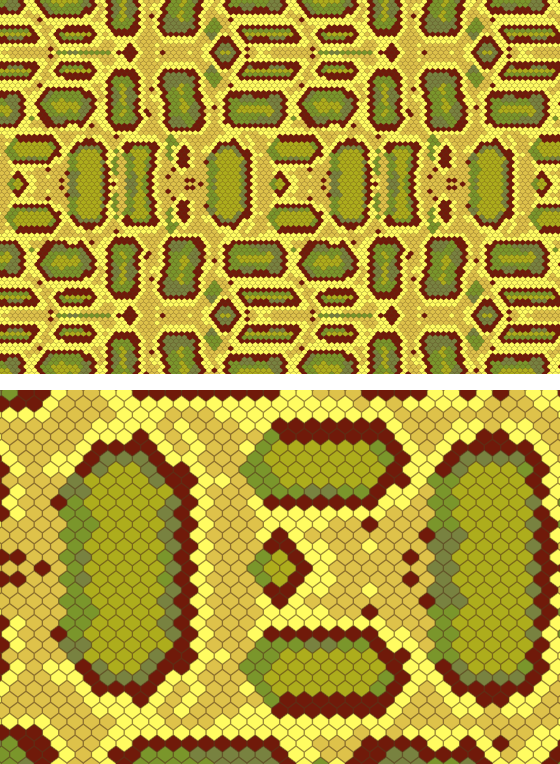
Top: the whole. Bottom: its middle third, enlarged.
Reproduce this pattern procedurally as a Shadertoy shader.

```glsl
// Snakeskin: hexagonal scales coloured by mirrored, tiled rows of dark-rimmed green blotches.

// Lengths are in 1/512 of the canvas height.
const float UNITS = 512.0;
const vec2 TILE = vec2(358.5, 360.0);
const vec2 CELL = TILE / vec2(48.0, 36.0);   // pitch of one of two interleaved scale grids
const vec2 GRID_PHASE = vec2(6.0, 0.0);
const float MIRROR_Y = 440.0;
const float RIM = 7.0;

const vec3 TAN = vec3(0.87, 0.76, 0.29);
const vec3 YELLOW = vec3(1.0, 0.99, 0.38);
const vec3 BROWN = vec3(0.44, 0.10, 0.04);
const vec3 OLIVE = vec3(0.47, 0.51, 0.25);
const vec3 MOSS = vec3(0.48, 0.59, 0.17);
const vec3 CORE = vec3(0.68, 0.68, 0.11);
const vec3 SEAM = vec3(0.33, 0.22, 0.10);

// Blotches: centre and half size; form: corner cut, waist pinch, skew.
const vec4 RINGED[9] = vec4[9](
    vec4(90, 73, 40, 28), vec4(169, 65, 27, 42), vec4(249, 64, 32, 44),
    vec4(348, 78, 43, 25), vec4(105, 24, 31, 12), vec4(369, 26, 42, 13),
    vec4(175, 0, 14, 12), vec4(308, 0, 24, 20), vec4(251, 143, 7, 18));
const vec3 RINGED_FORM[9] = vec3[9](
    vec3(18, 0, 0), vec3(14, 5, 0), vec3(14, 5, 0.15),
    vec3(10, 0, 0), vec3(10, 0, 0), vec3(6, 0, -0.4),
    vec3(12, 0, 0), vec3(20, 0, 0), vec3(8, 0, 0));
const vec4 OPEN[5] = vec4[5](
    vec4(121, 180, 27, 59), vec4(192, 180, 27, 60), vec4(313, 180, 30, 59),
    vec4(45, 133, 38, 20), vec4(25, 180, 16, 18));
const vec3 OPEN_FORM[5] = vec3[5](
    vec3(12, 0, 0), vec3(10, 9, 0), vec3(18, 0, 0), vec3(14, 0, 0), vec3(16, 0, 0));
const vec4 STREAKS[6] = vec4[6](
    vec4(292, 32, 10, 16), vec4(235, 123, 8, 24), vec4(118, 0, 40, 4),
    vec4(40, 86, 7, 14), vec4(332, 15, 6, 11), vec4(157, 150, 5, 17));

struct Blotch { float dist; float size; bool open; };

float hash(vec2 p) {
    vec3 q = fract(p.xyx * 0.1031);
    q += dot(q, q.yzx + 33.33);
    return fract((q.x + q.y) * q.z);
}

// Value noise that wraps in x after the given period.
float wrapNoise(vec2 p, float period) {
    vec2 i = floor(p), f = fract(p);
    f = f * f * (3.0 - 2.0 * f);
    float x0 = mod(i.x, period), x1 = mod(i.x + 1.0, period);
    return mix(mix(hash(vec2(x0, i.y)), hash(vec2(x1, i.y)), f.x),
               mix(hash(vec2(x0, i.y + 1.0)), hash(vec2(x1, i.y + 1.0)), f.x), f.y);
}

float wrapCentred(float x, float period) { return x - period * round(x / period); }

vec2 fromCentre(vec2 p, vec2 centre) {
    return vec2(wrapCentred(p.x - centre.x, TILE.x), p.y - centre.y);
}

// Keeps the nearest cut-cornered blotch; an open one lacks its left rim.
void addBlotch(inout Blotch nearest, vec2 p, vec4 box, vec3 form, bool open) {
    vec2 q = fromCentre(p, box.xy);
    q.x -= form.z * q.y;
    vec2 halfSize = box.zw;
    halfSize.x -= form.y * cos(1.5708 * clamp(q.y / box.w, -1.0, 1.0));
    vec2 a = abs(q) - halfSize;
    float d = max(max(a.x, a.y), (a.x + a.y + form.x) * 0.7071);
    bool bare = open && q.x < -0.45 * box.z && abs(q.y) < 0.75 * box.w;
    if (d < nearest.dist) nearest = Blotch(d, min(box.z, box.w), bare);
}

// Offset from the nearest scale centre.
vec2 scaleOffset(vec2 p) {
    vec2 a = p - CELL * round(p / CELL);
    vec2 b = p - CELL * (round(p / CELL - 0.5) + 0.5);
    return dot(a, a) < dot(b, b) ? a : b;
}

float seamDistance(vec2 q) {
    vec2 toNeighbour = 0.5 * CELL;
    float slanted = 0.5 * length(toNeighbour) - dot(abs(q), normalize(toNeighbour));
    return min(0.5 * CELL.x - abs(q.x), slanted);
}

// Flat colour of the scale centred at c.
vec3 scaleColour(vec2 c) {
    c.y = abs(wrapCentred(c.y, TILE.y));
    vec2 id = round((c - GRID_PHASE) / (0.5 * CELL));
    float jitter = hash(vec2(mod(id.x, 96.0), id.y) + 7.0);
    float patchy = wrapNoise(c / TILE * 18.0, 18.0);

    Blotch b = Blotch(1e4, 1.0, false);
    for (int i = 0; i < 9; i++) addBlotch(b, c, RINGED[i], RINGED_FORM[i], false);
    for (int i = 0; i < 5; i++) addBlotch(b, c, OPEN[i], OPEN_FORM[i], true);
    float d = b.dist + 4.0 * (patchy - 0.5);

    // Blotch: rim, olive or moss body, pale core
    if (d < 0.0) {
        if (d > -RIM && !b.open) return BROWN;
        float depth = -d / b.size + 0.1 * (jitter - 0.5);
        float coreDepth = mix(0.72, 0.45, smoothstep(100.0, 130.0, c.y));
        if (depth > coreDepth) return CORE;
        return patchy + 0.5 * depth > 0.78 || b.open && patchy > 0.4 ? MOSS : OLIVE;
    }
    // Ground: bright halo, green streaks, dark specks
    if (d < 7.5 && !b.open && patchy + 0.3 * jitter > 0.25) return YELLOW;
    for (int i = 0; i < 6; i++) {
        vec2 q = fromCentre(c, STREAKS[i].xy) / STREAKS[i].zw;
        if (length(q) < 1.0) return patchy > 0.35 ? MOSS : OLIVE;
    }
    if (jitter < 0.045) return BROWN;
    return jitter > 0.95 ? YELLOW : TAN;
}

vec3 skin(vec2 p, float pixel) {
    vec2 q = scaleOffset(p - GRID_PHASE);
    float seam = clamp((0.3 - seamDistance(q)) / pixel + 0.5, 0.0, 1.0);
    return mix(scaleColour(p - q), SEAM, 0.6 * seam);
}

void mainImage(out vec4 fragColor, in vec2 fragCoord) {
    float pixel = UNITS / iResolution.y;
    vec3 colour = vec3(0.0);
    for (int s = 0; s < 4; s++) {   // 2 x 2 supersampling
        vec2 shift = vec2(s % 2, s / 2) * 0.5 - 0.25;
        vec2 p = (fragCoord + shift) * pixel - vec2(0.0, MIRROR_Y);
        colour += 0.25 * skin(p, 0.5 * pixel);
    }
    fragColor = vec4(colour, 1.0);
}
```
